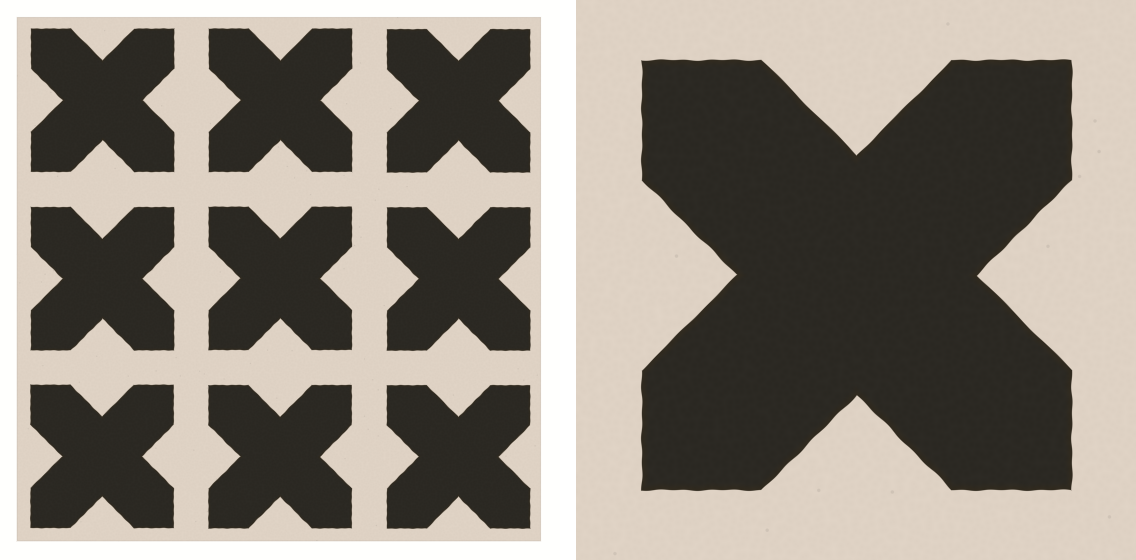
Left, the full canvas; right, a detail of the centre.
A Shadertoy shader for this pattern:

```glsl
vec2 hash2(vec2 p) {
    vec3 q = fract(vec3(p.xyx) * vec3(0.1031, 0.1030, 0.0973));
    q += dot(q, q.yzx + 33.33);
    return fract((q.xx + q.yz) * q.zy);
}

// Distance to the nearest scattered point, and that point's random value
vec2 cellular(vec2 p) {
    vec2 cell = floor(p), nearest = vec2(9.0, 0.0);
    for (int y = -1; y <= 1; y++)
    for (int x = -1; x <= 1; x++) {
        vec2 id = cell + vec2(x, y);
        float d = length(id + hash2(id + 70.0) - p);
        if (d < nearest.x) nearest = vec2(d, hash2(id + 191.0).x);
    }
    return nearest;
}

float boxDistance(vec2 p, float halfSize) {
    vec2 d = abs(p) - halfSize;
    return max(d.x, d.y);
}

// Square with a right-angled notch cut into each side
float notchedCross(vec2 p) {
    p = abs(p);
    return max(boxDistance(p, 0.128), (abs(p.x - p.y) - 0.0714) * 0.7071);
}

float coverage(float d, float pixel) {
    return 1.0 - smoothstep(-0.75 * pixel, 0.75 * pixel, d);
}

void mainImage(out vec4 fragColor, in vec2 fragCoord) {
    float size = min(iResolution.x, iResolution.y);
    float pixel = 1.0 / size;
    vec2 uv = (fragCoord - 0.5 * iResolution.xy) / size + 0.5;

    // Three by three crosses, each printed slightly off register
    vec2 p = uv - vec2(0.5007, 0.5025);
    vec2 id = clamp(round(p / 0.318), -1.0, 1.0);
    p -= id * 0.318 + (hash2(id + 12.0) - 0.5) * 0.0012;
    vec2 wobble = sin(uv.yx * 190.0) + sin(uv.yx * 417.0 + 2.0);
    float cross = notchedCross(p + 0.00025 * wobble);

    // Fine surface grain and sparse flecks
    float grain = cellular(uv * 230.0).x - 0.5;
    vec2 fleck = cellular(uv * 55.0);
    float speck = step(0.93, fleck.y) * coverage(fleck.x / 55.0 - 0.001, pixel);

    // Pale body with a slightly shaded rim
    float tile = boxDistance(uv - vec2(0.498, 0.5015), 0.468);
    vec3 body = vec3(0.873, 0.823, 0.768) + 0.014 * grain;
    body *= 1.0 - 0.07 * speck;
    body *= 1.0 - 0.06 * smoothstep(-0.003, 0.0, tile);

    // Dark ink, warmer along its outline
    vec3 ink = mix(vec3(0.170, 0.160, 0.137), vec3(0.190, 0.165, 0.120),
                   smoothstep(-0.005, 0.0, cross));
    ink += 0.012 * grain;

    vec3 color = mix(vec3(1.0, 1.0, 0.993), body, coverage(tile, pixel));
    color = mix(color, ink, coverage(cross, pixel));
    fragColor = vec4(color, 1.0);
}
```
